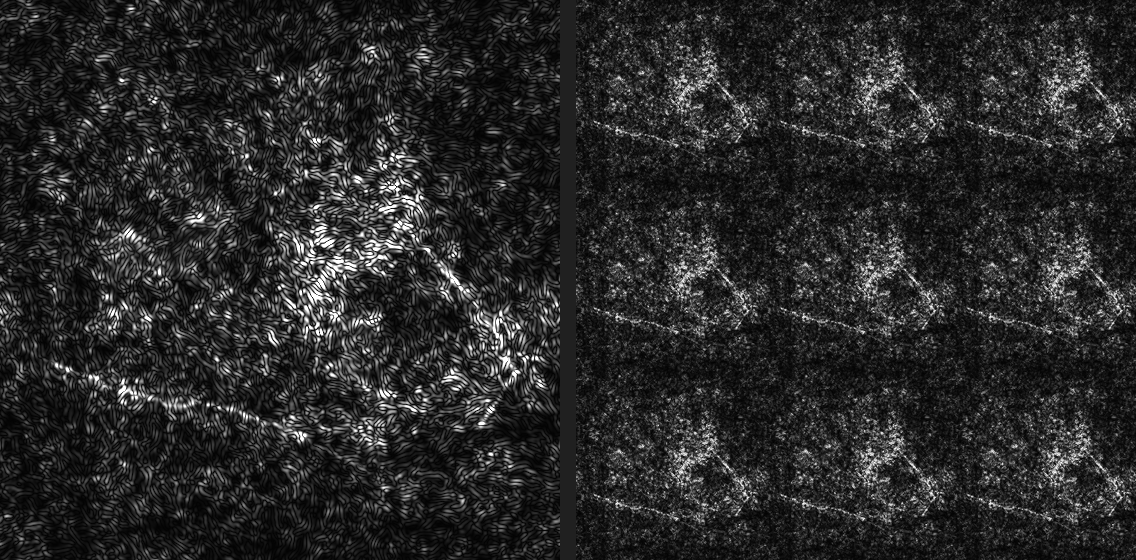
Left, the tile; right, the same tile 3 across and 3 down.
Give the GLSL for this texture, as a three.js fragment shader.

```glsl
// Draws a dark tileable field of fine oriented grain with bright veins, clusters and scratches.
varying vec2 vUv;

vec3 hash3(vec2 p) {
  vec3 q = fract(p.xyx * vec3(0.1031, 0.1030, 0.0973));
  q += dot(q, q.yxz + 33.33);
  return fract((q.xxy + q.yzz) * q.zyx);
}

// Shortest offset on the torus
vec2 wrapDelta(vec2 d) {
  return fract(d + 0.5) - 0.5;
}

// Value noise that repeats after a whole number of cells
float wrapNoise(vec2 uv, float cells) {
  vec2 p = uv * cells;
  vec2 i = floor(p);
  vec2 f = fract(p);
  f = f * f * (3.0 - 2.0 * f);
  vec2 lo = mod(i, cells) + cells * 3.0;
  vec2 hi = mod(i + 1.0, cells) + cells * 3.0;
  return mix(mix(hash3(lo).x, hash3(vec2(hi.x, lo.y)).x, f.x),
             mix(hash3(vec2(lo.x, hi.y)).x, hash3(hi).x, f.x), f.y);
}

float glow(vec2 uv, vec2 center, vec2 radius) {
  vec2 d = wrapDelta(uv - center) / radius;
  return exp(-dot(d, d));
}

float segment(vec2 uv, vec2 a, vec2 b) {
  vec2 pa = wrapDelta(uv - a);
  vec2 ba = b - a;
  return length(pa - ba * clamp(dot(pa, ba) / dot(ba, ba), 0.0, 1.0));
}

// Signed sum of short wave packets that follow a slowly turning direction
float grain(vec2 uv) {
  const float CELLS = 48.0;
  vec2 p = uv * CELLS;
  vec2 base = floor(p);
  float sum = 0.0;
  for (int y = -1; y <= 1; y++) {
    for (int x = -1; x <= 1; x++) {
      vec2 cell = base + vec2(float(x), float(y));
      vec2 id = mod(cell, CELLS);
      float flow = -0.95 + 3.2 * (wrapNoise(id / CELLS, 5.0) - 0.5);
      for (int k = 0; k < 4; k++) {
        vec3 spot = hash3(id + float(k) * 61.0 + 7.0);
        vec3 wave = hash3(id + float(k) * 83.0 + 311.0);
        vec2 d = p - cell - spot.xy;
        float angle = flow + 1.9 * (spot.z - 0.5);
        vec2 along = vec2(cos(angle), sin(angle));
        float a = dot(d, along);
        float c = dot(d, vec2(-along.y, along.x));
        float window = max(0.0, 1.0 - dot(d, d));
        float packet = exp(-3.2 * a * a - 9.0 * c * c) * smoothstep(0.0, 0.4, window);
        float pitch = mix(7.5, 11.0, wave.z);
        sum += (2.0 * wave.x - 1.0) * packet * cos(pitch * c + 6.283 * wave.y);
      }
    }
  }
  return sum * 2.6;
}

// Short bright scratches, mostly steep and falling to the right
float scratches(vec2 uv) {
  float sum = 0.0;
  for (int i = 0; i < 16; i++) {
    vec3 h = hash3(vec2(float(i) * 7.0 + 3.0, 19.0));
    vec3 g = hash3(vec2(float(i) * 5.0 + 2.0, 47.0));
    float angle = -1.05 + 1.3 * (h.z - 0.5);
    vec2 reach = vec2(cos(angle), sin(angle)) * mix(0.025, 0.075, g.x);
    float d = segment(uv, h.xy, h.xy + reach);
    sum += exp(-d * d / 0.000009) * mix(0.3, 1.0, g.y);
  }
  return sum;
}

void main() {
  vec2 uv = vUv;
  float fine = wrapNoise(uv, 64.0);
  float medium = wrapNoise(uv, 21.0);
  float coarse = wrapNoise(uv, 9.0);
  vec2 warped = uv + 0.018 * (vec2(wrapNoise(uv, 17.0), wrapNoise(uv, 19.0)) - 0.5)
                   + 0.007 * (vec2(fine, wrapNoise(uv, 57.0)) - 0.5);

  // Broad light and bright clusters
  float body = glow(uv, vec2(0.28, 0.60), vec2(0.27, 0.25))
             + glow(uv, vec2(0.60, 0.62), vec2(0.19, 0.25))
             + glow(uv, vec2(0.68, 0.34), vec2(0.20, 0.14));
  float clusters = glow(warped, vec2(0.55, 0.43), vec2(0.045, 0.05))
                 + 0.7 * glow(warped, vec2(0.60, 0.52), vec2(0.06, 0.04))
                 + 0.8 * glow(warped, vec2(0.72, 0.65), vec2(0.035, 0.07))
                 + 0.7 * glow(warped, vec2(0.70, 0.77), vec2(0.03, 0.05))
                 + 0.8 * glow(warped, vec2(0.72, 0.30), vec2(0.06, 0.04))
                 + 0.7 * glow(warped, vec2(0.86, 0.38), vec2(0.05, 0.07));

  // Hooked vein on the right
  float vein = segment(warped, vec2(0.64, 0.68), vec2(0.75, 0.575));
  vein = min(vein, segment(warped, vec2(0.75, 0.575), vec2(0.85, 0.45)));
  vein = min(vein, segment(warped, vec2(0.85, 0.45), vec2(0.92, 0.335)));
  vein = min(vein, segment(warped, vec2(0.92, 0.335), vec2(0.855, 0.245)));
  float veinCore = exp(-vein * vein / 0.00003);

  // Long scar across the lower part
  float scarY = 0.41 - 0.39 * uv.x - 0.025 * sin(9.5 * uv.x);
  float scar = wrapDelta(vec2(0.0, warped.y - scarY)).y;
  float scarFade = smoothstep(0.0, 0.12, uv.x) * (1.0 - smoothstep(0.5, 0.85, uv.x));
  float scarCore = exp(-scar * scar / 0.000025) * scarFade;

  // Local strength of the grain, then its rectified value
  float strength = 0.085 + 0.11 * body + 0.32 * clusters
                 + 0.10 * exp(-vein * vein / 0.0016) + 0.06 * exp(-scar * scar / 0.0012) * scarFade;
  strength *= exp(1.1 * (fine - 0.5) + 1.3 * (medium - 0.5) + 0.8 * (coarse - 0.5));
  strength += 0.35 * veinCore + 0.25 * scarCore;
  float light = abs(grain(uv)) * strength;
  light += (0.55 * veinCore + 0.35 * scarCore) * smoothstep(0.3, 0.85, fine * 0.6 + medium * 0.4);
  light += scratches(warped) * 0.35 * min(body, 1.0) * (0.3 + fine);
  light += 0.012 + 0.06 * body * smoothstep(0.55, 1.0, medium);
  gl_FragColor = vec4(vec3(clamp(light, 0.0, 1.0)), 1.0);
}
```
